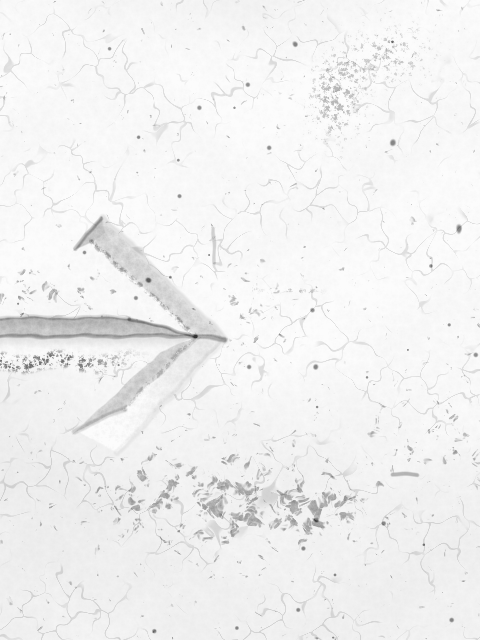
This texture is drawn by a WebGL 1 fragment shader. Its source:

```glsl
precision highp float;
// Weathered white plaster with a carved arrow, hairline cracks, stains and pits.
uniform vec2 u_resolution;

float hash(vec2 p) {
  return fract(sin(dot(p, vec2(127.1, 311.7))) * 43758.5);
}

// Cellular noise: nearest distance, second distance, id of the nearest cell
vec3 cells(vec2 p) {
  vec2 base = floor(p);
  vec3 best = vec3(9.0, 9.0, 0.0);
  for (int j = -1; j <= 1; j++) {
    for (int i = -1; i <= 1; i++) {
      vec2 id = base + vec2(float(i), float(j));
      float d = length(id + vec2(hash(id), hash(id + 57.3)) - p);
      if (d < best.x) best = vec3(d, best.x, hash(id + 19.7));
      else best.y = min(best.y, d);
    }
  }
  return best;
}

float roughness(vec2 p) {
  return cells(p).x * 0.45 + cells(p * 2.3 + 3.1).x * 0.33 + cells(p * 5.1 + 7.7).x * 0.22;
}

vec2 waves(vec2 p) {
  return sin(p.yx * 5.3 + 1.7 * sin(p * 3.1)) + 0.5 * sin(p.yx * 13.7 + 2.0 * sin(p * 8.3));
}

float blob(vec2 p, vec2 center, vec2 radius) {
  vec2 v = (p - center) / radius;
  return exp(-dot(v, v));
}

float segment(vec2 p, vec2 a, vec2 b) {
  vec2 ab = b - a;
  return length(p - a - ab * clamp(dot(p - a, ab) / dot(ab, ab), 0.0, 1.0));
}

float side(vec2 p, vec2 a, vec2 b) {
  return dot(p - a, normalize(vec2(b.y - a.y, a.x - b.x)));
}

// Convex quad, corners clockwise with y pointing down
float quad(vec2 p, vec2 a, vec2 b, vec2 c, vec2 d) {
  return max(max(side(p, a, b), side(p, b, c)), max(side(p, c, d), side(p, d, a)));
}

float fill(float d) {
  float soft = max(0.011, 5.76 / u_resolution.x);
  return 1.0 - smoothstep(-soft, soft, d);
}

float stroke(float d, float width) {
  return 1.0 - smoothstep(width * 0.3, width, d);
}

void main() {
  // Canvas is 5.76 wide and 7.68 high, y down
  vec2 p = vec2(gl_FragCoord.x, u_resolution.y - gl_FragCoord.y) / u_resolution.x * 5.76;
  vec2 w = p + waves(p * 1.5) * 0.010;
  float fine = roughness(p * 9.0);
  float coarse = roughness(p * 4.0 + waves(p * 2.0) * 0.15);

  // Wall: bright middle, greyer base and corners
  float tone = 0.978 - 0.035 * smoothstep(4.2, 6.2, p.y);
  tone -= 0.03 * blob(p, vec2(0.0, 5.3), vec2(1.6, 1.1)) + 0.025 * blob(p, vec2(2.2, 0.0), vec2(2.2, 0.5));
  tone += 0.006 * waves(p * 0.45).x + 0.035 * (fine - 0.43);

  // Hairline cracks, broken up by slow waves
  vec3 net = cells(p * 2.7 + waves(p * 1.6) * 0.16);
  float gate = smoothstep(-0.5, 1.2, waves(p * 0.7 + 2.0).x + waves(p * 1.9).y * 0.5);
  tone -= 0.11 * gate * stroke(net.y - net.x, 0.065);

  // Stains: powdery above, flaky below
  float powder = blob(p, vec2(4.02, 1.2), vec2(0.36, 0.55)) + 0.8 * blob(p, vec2(4.7, 0.65), vec2(0.55, 0.4));
  tone -= 0.26 * min(powder, 1.0) * (1.0 - smoothstep(0.0, 0.2, fine - 0.30 * min(powder, 1.0)));
  float flakes = blob(p, vec2(2.4, 6.0), vec2(1.25, 0.55)) + 0.8 * blob(p, vec2(3.9, 6.15), vec2(0.7, 0.4))
    + 0.6 * blob(p, vec2(5.1, 5.2), vec2(0.75, 0.4)) + 0.45 * blob(p, vec2(3.0, 3.8), vec2(0.5, 0.5))
    + 0.5 * blob(p, vec2(0.6, 3.5), vec2(0.9, 0.3));
  tone -= 0.30 * (1.0 - smoothstep(0.0, 0.15, coarse - 0.25 * min(flakes, 1.0) - 0.06)) * (0.5 + fine);
  tone -= 0.20 * (1.0 - smoothstep(0.2, 0.45, fine)) * stroke(abs(w.y - 3.49), 0.04)
    * smoothstep(3.0, 3.3, p.x) * (1.0 - smoothstep(3.7, 3.95, p.x));
  tone -= 0.16 * stroke(segment(w, vec2(2.57, 2.75), vec2(2.56, 3.15)), 0.03);
  tone -= 0.25 * stroke(segment(w, vec2(4.72, 5.70), vec2(5.0, 5.69)), 0.035);

  // Upper arm: lit face, shaded face, end cap
  vec2 tip = vec2(2.70, 4.08);
  vec2 heart = vec2(2.34, 4.03);
  float grit = (fine - 0.43) * 0.16;
  tone -= 0.10 * stroke(segment(w, vec2(1.24, 2.63), tip), 0.07);
  tone = mix(tone, 0.975 + grit * 0.3, fill(quad(w, vec2(0.9, 2.99), vec2(1.1, 2.86), heart, vec2(1.9, 3.88))));
  float upper = quad(w, vec2(1.22, 2.62), tip, heart, vec2(1.07, 2.88));
  tone = mix(tone, 0.815 + grit + 0.04 * smoothstep(-0.18, 0.0, upper), fill(upper));
  float cap = quad(w, vec2(1.22, 2.62), vec2(1.27, 2.78), vec2(1.09, 2.91), vec2(0.89, 3.0));
  tone = mix(tone, 0.74 + grit, fill(cap) * 0.8);
  tone -= 0.22 * stroke(segment(w, vec2(0.9, 2.99), vec2(1.22, 2.63)), 0.035);
  tone -= 0.22 * stroke(segment(w, vec2(1.1, 2.9), heart), 0.04) * (1.0 - smoothstep(0.25, 0.55, fine));

  // Lower arm: lit face fading to white, then shaded face
  float lit = quad(w, heart, tip, vec2(1.4, 5.43), vec2(0.92, 5.17));
  tone = mix(tone, mix(0.985, 0.91, smoothstep(1.3, 2.5, p.x)) + grit * 0.6, fill(lit));
  tone -= 0.05 * stroke(segment(w, tip, vec2(1.4, 5.43)), 0.06);
  float lower = quad(w, vec2(2.02, 4.13), vec2(2.4, 4.05), vec2(1.5, 4.9), vec2(0.9, 5.19));
  tone = mix(tone, 0.79 + grit + 0.04 * smoothstep(-0.15, 0.0, lower), fill(lower));
  tone -= 0.14 * stroke(segment(w, vec2(0.9, 5.18), vec2(1.5, 4.9)), 0.05);
  tone -= 0.12 * stroke(segment(w, vec2(1.5, 4.9), heart), 0.04) * (1.0 - smoothstep(0.3, 0.55, fine));

  // Shaft: shaded top, lit bottom, dark ridge and crumbled lower lip
  float bed = quad(w, vec2(-0.5, 4.03), heart, vec2(1.7, 4.32), vec2(-0.5, 4.33));
  tone = mix(tone, 0.97 + grit * 0.4 - 0.09 * (1.0 - smoothstep(4.04, 4.2, p.y)), fill(bed));
  float roof = quad(w, vec2(-0.5, 3.81), vec2(1.55, 3.81), heart, vec2(-0.5, 4.05));
  tone = mix(tone, mix(0.70, 0.78, smoothstep(3.82, 4.0, p.y)) + grit, fill(roof));
  tone -= 0.13 * stroke(segment(w, vec2(-0.5, 3.81), vec2(1.55, 3.81)), 0.035);
  tone -= 0.20 * stroke(segment(w, vec2(-0.5, 4.04), heart), 0.035);
  tone -= 0.22 * stroke(segment(w, vec2(1.55, 3.82), heart), 0.03);
  tone -= 0.25 * stroke(segment(w, heart, tip), 0.045);
  float lip = stroke(abs(w.y - 4.34 - 0.03 * sin(p.x * 7.0)), 0.14) * (1.0 - smoothstep(0.8, 1.9, p.x));
  tone -= 0.5 * lip * (1.0 - smoothstep(0.22, 0.46, fine));

  // Scattered pits, then the few large ones
  vec3 pit = cells(p * 2.2 + 4.4);
  float radius = 0.035 + 0.05 * fract(pit.z * 37.0);
  tone -= 0.42 * step(0.86, pit.z) * stroke(pit.x, radius);
  float hole = min(length((w - vec2(4.72, 1.72)) * vec2(1.0, 0.75)), length((w - vec2(5.5, 2.75)) * vec2(1.0, 0.6)));
  hole = min(hole, min(length(w - vec2(1.78, 3.37)), length(w - vec2(3.79, 6.23))));
  hole = min(hole, min(length(w - vec2(3.54, 0.52)), length(w - vec2(3.80, 4.41))));
  tone -= 0.45 * stroke(hole, 0.045);

  gl_FragColor = vec4(vec3(clamp(tone, 0.2, 0.99)), 1.0);
}
```
